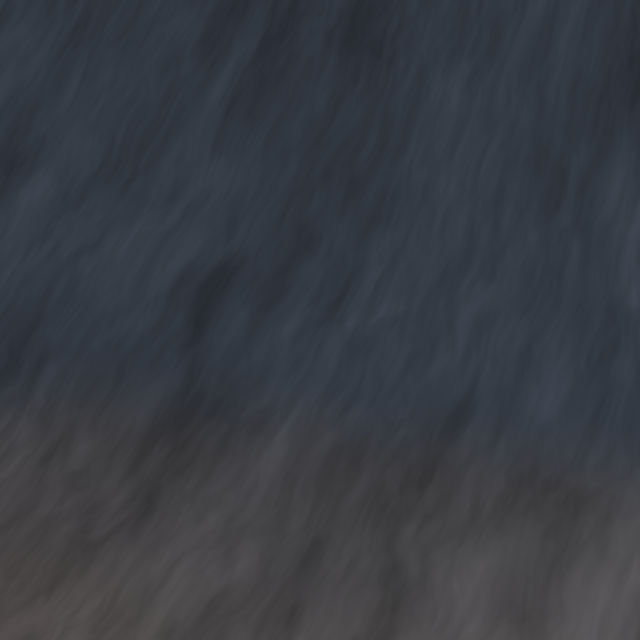
Reproduce this texture procedurally as a WebGL 2 fragment shader.

```glsl
#version 300 es
precision highp float;
// Dim slate surface brushed with soft slanted streaks, blue above and
// warm grey below. Layers of fractal value noise are stretched along a
// gently curving direction and shade a vertical colour gradient.

uniform vec2 u_resolution;
out vec4 fragColor;

const vec3 SLATE_BLUE = vec3(0.196, 0.220, 0.256);
const vec3 DUSK_GREY = vec3(0.247, 0.246, 0.260);
const vec3 PALE_GREY = vec3(0.290, 0.283, 0.288);
const vec3 WARM_GLOW = vec3(0.035, 0.022, 0.014);

float hash(vec2 p) {
    return fract(sin(dot(p, vec2(127.1, 311.7))) * 43758.5453);
}

float valueNoise(vec2 p) {
    vec2 cell = floor(p);
    vec2 f = fract(p);
    vec2 s = f * f * f * (f * (f * 6.0 - 15.0) + 10.0);
    float low = mix(hash(cell), hash(cell + vec2(1.0, 0.0)), s.x);
    float high = mix(hash(cell + vec2(0.0, 1.0)), hash(cell + vec2(1.0)), s.x);
    return mix(low, high, s.y);
}

// Fractal noise centred on zero; each octave is turned to hide the lattice.
float fbm(vec2 p, int octaves, float turn) {
    mat2 rotation = mat2(cos(turn), sin(turn), -sin(turn), cos(turn));
    float sum = 0.0;
    float weight = 0.5;
    float total = 0.0;
    for (int i = 0; i < octaves; i++) {
        sum += weight * (valueNoise(p) - 0.5);
        total += weight;
        weight *= 0.55;
        p = rotation * p * 2.03 + vec2(17.3, 9.1);
    }
    return sum / total;
}

// Coordinates across and along the streaks, which steepen to the right.
vec2 streakSpace(vec2 uv) {
    float lean = 0.95 - 0.62 * uv.x;
    return vec2(uv.x - lean * uv.y, uv.y + 0.6 * uv.x);
}

// Relative brightness of clouds, streaks and fine fibres together.
float streakTone(vec2 uv) {
    vec2 p = streakSpace(uv);
    vec2 drift = vec2(fbm(uv * 7.0, 3, 0.6), fbm(uv * 7.0 + 31.0, 3, 0.6));
    p += drift * vec2(0.045, 0.12);
    float clouds = fbm(p * vec2(5.5, 2.6) + 4.0, 3, 0.5);
    float streaks = fbm(p * vec2(17.0, 5.5) + 11.0, 4, 0.12);
    float fibres = fbm(p * vec2(58.0, 15.0) + 23.0, 3, 0.08);
    return 1.0 + 0.34 * clouds + 0.36 * streaks + 0.17 * fibres;
}

// Blue to grey gradient with a sloping, slightly uneven border.
vec3 baseColour(vec2 uv) {
    float border = mix(0.375, 0.275, uv.x) + 0.09 * fbm(uv * 5.0 + 50.0, 3, 0.6);
    float greyness = 1.0 - smoothstep(border - 0.07, border + 0.08, uv.y);
    float paleness = 1.0 - smoothstep(0.0, 0.29, uv.y);
    vec3 grey = mix(DUSK_GREY, PALE_GREY, paleness);
    float glow = exp(-dot(uv, uv) * 14.0);
    return mix(SLATE_BLUE, grey, greyness) + WARM_GLOW * glow;
}

void main() {
    vec2 uv = gl_FragCoord.xy / u_resolution;
    fragColor = vec4(baseColour(uv) * streakTone(uv), 1.0);
}
```
